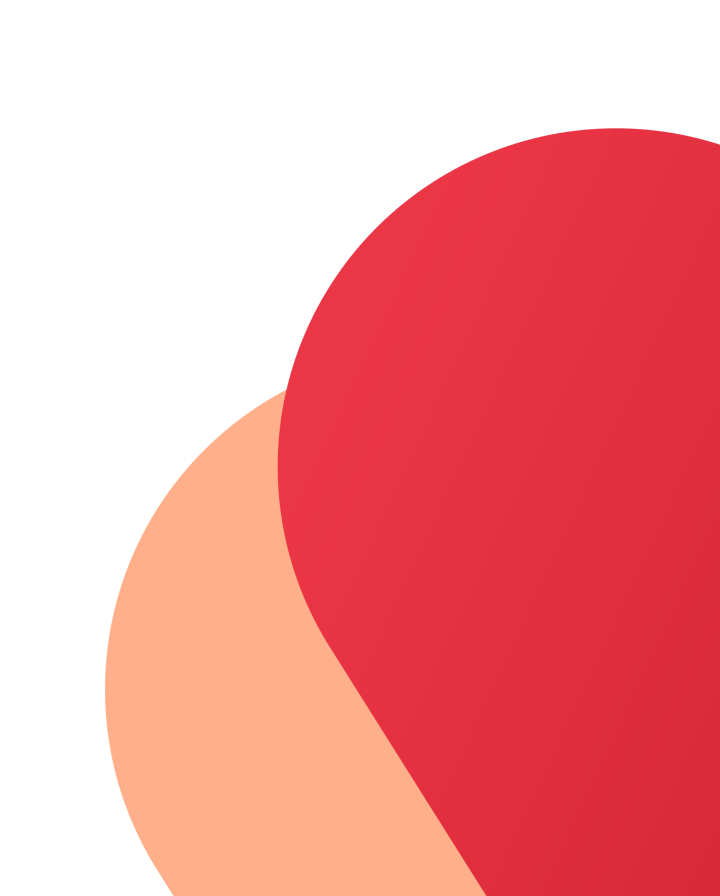
A Shadertoy shader for this background:

```glsl
// Signed distance to a round-ended bar that starts at a and runs along dir
float barDistance(vec2 p, vec2 a, vec2 dir, float radius) {
    vec2 q = p - a;
    return length(q - dir * max(dot(q, dir), 0.0)) - radius;
}

// Smooth coverage about one and a half pixels wide
float coverage(float d) {
    float soft = 0.75 / iResolution.y;
    return 1.0 - smoothstep(-soft, soft, d);
}

void mainImage(out vec4 fragColor, in vec2 fragCoord) {
    vec2 p = fragCoord / iResolution.y;
    vec2 slant = normalize(vec2(0.5325, -0.8465));
    float radius = 0.3776;

    vec3 color = vec3(1.0);

    // Peach bar behind
    vec3 peach = vec3(1.0, 0.69, 0.54);
    color = mix(color, peach, coverage(barDistance(p, vec2(0.4948, 0.2305), slant, radius)));

    // Red bar in front, darker toward the lower right
    float shade = clamp(dot(p - vec2(0.36, 0.5), vec2(0.9, -0.42)) / 0.6, 0.0, 1.0);
    vec3 red = mix(vec3(0.922, 0.21, 0.275), vec3(0.85, 0.16, 0.214), shade);
    color = mix(color, red, coverage(barDistance(p, vec2(0.6875, 0.4792), slant, radius)));

    fragColor = vec4(color, 1.0);
}
```
